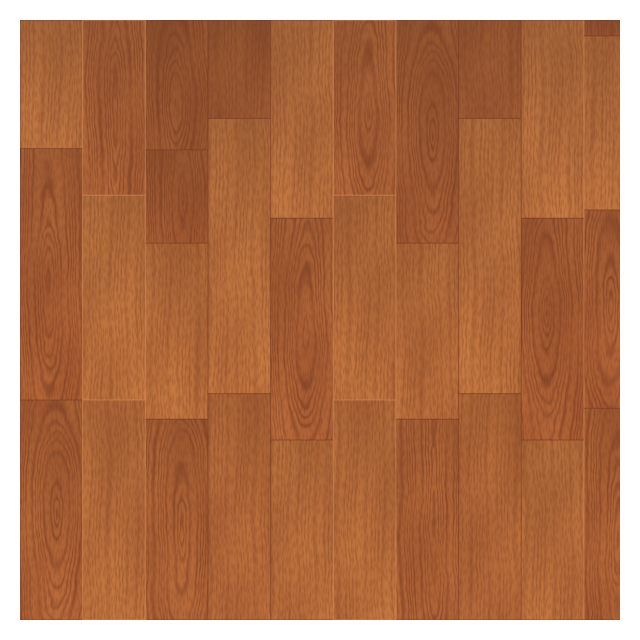
Reproduce this texture procedurally as a Shadertoy shader.

```glsl
// Strip parquet of reddish cherry wood on a white ground with an even margin.
// Columns of boards are cut at staggered joints that recur every four columns;
// warped rings, cellular pores and slow layered sines give each board its grain.

#define MARGIN 0.03125     // white border
#define PITCH 0.0979       // width of a board
#define SEAM 0.0014        // width of a seam
#define RINGS 17.0         // growth rings per board width
#define FIGURE_DEPTH 0.50  // darkness of arched grain
#define STRAIGHT_DEPTH 0.26 // darkness of straight grain
#define PORE_DEPTH 0.20    // darkness of pores
#define TONE_JITTER 0.14   // variation between boards
#define SAMPLES 2          // antialiasing grid per axis

const vec3 DARK  = vec3(0.43, 0.20, 0.115);
const vec3 RED   = vec3(0.63, 0.325, 0.175);
const vec3 TAN   = vec3(0.775, 0.485, 0.255);
const vec3 BROWN = vec3(0.63, 0.39, 0.235);
const vec3 GLINT = vec3(0.86, 0.58, 0.35);

// Joint heights and board tones, one component per column of the cycle
const vec4 LOWER_JOINT = vec4(0.3125, 0.375, 0.345, 0.385);
const vec4 UPPER_JOINT = vec4(0.659, 0.695, 0.620, 0.815);
const vec4 LOW_TONE = vec4(0.68, 0.72, 0.30, 0.46);
const vec4 MID_TONE = vec4(0.28, 0.70, 0.64, 0.80);
const vec4 TOP_TONE = vec4(0.76, 0.24, 0.08, 0.04);

float hash(vec2 p) {
    vec3 q = fract(vec3(p.xyx) * 0.1031);
    q += dot(q, q.yzx + 33.33);
    return fract((q.x + q.y) * q.z);
}

// Distance to the nearest scattered point
float cellular(vec2 p) {
    vec2 cell = floor(p);
    float nearest = 2.0;
    for (int j = -1; j <= 1; j++)
    for (int i = -1; i <= 1; i++) {
        vec2 id = cell + vec2(i, j);
        vec2 point = id + vec2(hash(id), hash(id + 71.7));
        nearest = min(nearest, length(point - p));
    }
    return nearest;
}

// Slow irregular wave from -1 to 1
float layeredSines(vec2 p, float seed) {
    float a = sin(p.x + 1.3 * p.y + seed * 40.0);
    float b = sin(2.1 * p.y - 1.7 * p.x + seed * 91.0 + a);
    return 0.6 * a + 0.4 * b;
}

// Darkness of growth rings; q is measured in board widths from the centre
float rings(vec2 q, float seed, bool figured) {
    float bend = 0.035 * layeredSines(q * vec2(2.0, 1.6), seed)
               + 0.008 * layeredSines(q * vec2(9.0, 8.0), seed + 0.3);
    vec2 heart = vec2(0.24, 0.8) * (vec2(seed, fract(seed * 7.3)) - 0.5);
    vec2 d = (q - heart) * vec2(1.0, mix(0.07, 0.22, fract(seed * 13.7)));
    float ring = figured ? length(d) + bend : (q.x + bend) * 0.7;
    float phase = ring * RINGS + 0.5 * sin(ring * 23.0 + seed * 50.0);
    float line = pow(0.5 + 0.5 * cos(6.2832 * phase), 2.5);
    float strength = 0.7 + 0.3 * layeredSines(q * vec2(5.0, 1.8), seed + 0.6);
    return line * strength * (figured ? FIGURE_DEPTH : STRAIGHT_DEPTH);
}

vec3 parquet(vec2 p) {
    // Column, with its own cuts at the two borders
    float x = (p.x - MARGIN) / PITCH;
    int column = int(floor(x));
    int kind = column == 9 ? 0 : column % 4;
    bool border = column == 0 || column == 9;
    float top = 1.0 - MARGIN;
    vec3 joint = vec3(LOWER_JOINT[kind], UPPER_JOINT[kind], top);
    if (column == 0) joint.xy = vec2(0.375, 0.768);
    if (column == 9) joint = vec3(0.362, 0.672, 0.944);
    if (column == 2) joint.z = 0.766;

    // Board within the column
    int row = int(dot(step(joint, vec3(p.y)), vec3(1.0)));
    float low = row == 0 ? MARGIN : joint[row - 1];
    float high = row > 2 ? top : joint[row];
    float seed = hash(vec2(column, row) + 5.3);
    float tone = row == 0 ? LOW_TONE[kind] : row == 1 ? MID_TONE[kind]
               : row == 2 ? TOP_TONE[kind] : 0.1;
    if (border && row == 0) tone -= 0.4;
    bool figured = tone < 0.32 && !(kind == 3);
    tone += TONE_JITTER * (seed - 0.5);

    // Wood: broad shading, rings and pores
    vec2 q = vec2(fract(x) - 0.5, (p.y - 0.5 * (low + high)) / PITCH);
    float height = (p.y - low) / (high - low);
    float cloud = layeredSines(q * vec2(4.0, 1.1), seed + 0.15);
    vec3 color = mix(RED, TAN, tone + 0.10 * cloud);
    color = mix(color, BROWN, 0.15 + 0.35 * smoothstep(0.4, 1.0, p.y));
    color *= 1.0 + 0.09 * (0.5 - height) + 0.03 * cloud;
    color *= mix(0.89, 1.0, smoothstep(0.0, 0.25, tone));
    float pore = 1.0 - smoothstep(0.1, 0.55, cellular(p * vec2(290.0, 65.0) + seed * 90.0));
    color = mix(color, DARK, rings(q, seed, figured));
    color = mix(color, DARK, pore * PORE_DEPTH);

    // Seams: pale around every fourth strip, dark elsewhere
    int side = int(floor(x + 0.5)) % 4;
    bool paleSide = side == 1 || side == 2;
    float sideGap = (0.5 - abs(q.x)) * PITCH;
    float endGap = min(p.y - low, high - p.y);
    vec2 seam = 1.0 - smoothstep(vec2(0.3 * SEAM), vec2(SEAM), vec2(sideGap, endGap));
    color = mix(color, paleSide ? GLINT : DARK, seam.x * 0.45);
    return mix(color, kind == 1 ? GLINT : DARK, seam.y * 0.45);
}

void mainImage(out vec4 fragColor, in vec2 fragCoord) {
    vec3 sum = vec3(0.0);
    for (int j = 0; j < SAMPLES; j++)
    for (int i = 0; i < SAMPLES; i++) {
        vec2 offset = (vec2(i, j) + 0.5) / float(SAMPLES) - 0.5;
        vec2 p = (fragCoord + offset) / iResolution.xy;
        vec2 fromCentre = abs(p - 0.5);
        bool inside = max(fromCentre.x, fromCentre.y) < 0.5 - MARGIN;
        sum += inside ? parquet(p) : vec3(1.0);
    }
    fragColor = vec4(sum / float(SAMPLES * SAMPLES), 1.0);
}
```
